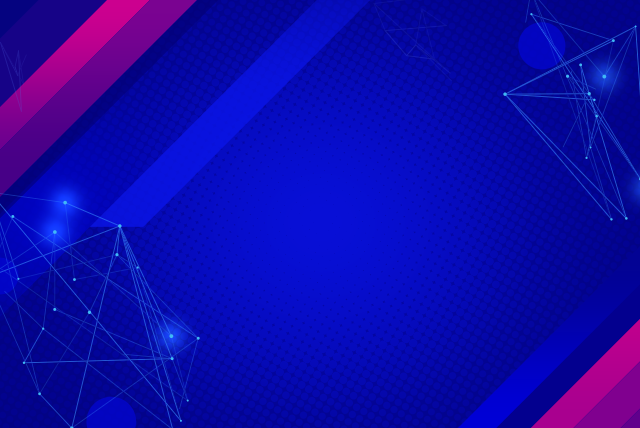
Reproduce this background procedurally as a Shadertoy shader.

```glsl
// Deep blue halftone backdrop with diagonal magenta bands and glowing corner networks.

// Antialiased coverage of a signed distance
float fill(float d) {
    return clamp(0.5 - d * iResolution.y, 0.0, 1.0);
}

// Diagonal stripe between two values of the diagonal coordinate
float band(float s, float from, float to) {
    return fill(0.707 * max(from - s, s - to));
}

vec2 hash2(float n) {
    vec3 q = fract(vec3(n) * vec3(0.1031, 0.1030, 0.0973));
    q += dot(q, q.yzx + 33.33);
    return fract((q.xx + q.yz) * q.zy);
}

float segment(vec2 p, vec2 a, vec2 b) {
    vec2 ab = b - a;
    return length(p - a - ab * clamp(dot(p - a, ab) / dot(ab, ab), 0.0, 1.0));
}

// Random node inside the triangle spanned from a corner
vec2 node(vec2 corner, vec2 reach, float n) {
    vec2 h = hash2(n);
    if (h.x + h.y > 1.15) h = 1.0 - h;
    return corner + reach * (h * 1.12 - 0.1);
}

// Web of linked nodes: x = lines, y = dots, z = glow
vec3 network(vec2 p, vec2 corner, vec2 reach, vec2 hub, float seed, int count) {
    vec3 web = vec3(0.0);
    vec2 a = hub;
    for (int i = 0; i < count; i++) {
        float n = seed + float(i) * 7.3;
        vec2 b = node(corner, reach, n);
        vec2 look = hash2(n + 211.0);
        float strength = mix(0.22, 0.75, look.x * look.x);
        web.x = max(web.x, strength * fill(segment(p, a, b) - 0.0010));
        if (i % 3 == 0)
            web.x = max(web.x, 0.6 * fill(segment(p, hub, b) - 0.0011));
        if (i % 2 == 0) {
            vec2 c = node(corner, reach, n + 29.2);
            web.x = max(web.x, 0.35 * fill(segment(p, b, c) - 0.0009));
        }
        float r = length(p - b);
        web.y = max(web.y, fill(r - mix(0.002, 0.0045, look.y)));
        web.z += step(0.78, look.y) * exp(-r * r * 900.0);
        a = b;
    }
    web.y = max(web.y, fill(length(p - hub) - 0.004));
    return web;
}

void mainImage(out vec4 fragColor, in vec2 fragCoord) {
    vec2 p = fragCoord / iResolution.y;
    float s = p.x + 1.0 - p.y; // grows from the top left to the lower right

    // Radial blue with bright halftone discs that shrink outward
    float r = length((p - vec2(0.75, 0.48)) * vec2(0.9, 1.0));
    float light = 1.0 - smoothstep(0.0, 0.75, r);
    vec3 gap = mix(vec3(0.01, 0.01, 0.52), vec3(0.02, 0.03, 0.70), light);
    vec3 disc = mix(vec3(0.01, 0.01, 0.56), vec3(0.03, 0.06, 0.84), light);
    vec2 cell = fract(mat2(0.86, 0.5, -0.5, 0.86) * p / 0.0195) - 0.5;
    float size = mix(0.72, 0.40, smoothstep(0.0, 0.55, r));
    vec3 col = mix(gap, disc, fill((length(cell) - size) * 0.0195));

    // Soft blue bands across the upper left
    float leftGlow = exp(-dot(p - vec2(0.10, 0.50), p - vec2(0.10, 0.50)) * 18.0);
    col = mix(col, vec3(0.0, 0.01, 0.80), 0.8 * leftGlow * band(s, 0.5, 0.74));
    float beam = band(s, 0.74, 0.865) * fill(0.47 - p.y);
    float beamFade = smoothstep(1.1, 0.75, p.y) * 0.5 + 0.3;
    col = mix(col, vec3(0.04, 0.08, 0.91), beam * beamFade);

    // Upper left magenta bands
    col = mix(col, vec3(0.02, 0.01, 0.50), band(s, -1.0, 0.25));
    col = mix(col, vec3(0.13, 0.01, 0.55), 0.6 * band(s, 0.09, 0.25));
    col = mix(col, vec3(0.01, 0.0, 0.46), 0.6 * band(s, 0.46, 0.51));
    float rise = smoothstep(0.6, 1.0, p.y);
    col = mix(col, mix(vec3(0.40, 0.0, 0.56), vec3(0.80, 0.0, 0.56), rise), band(s, 0.25, 0.35));
    col = mix(col, mix(vec3(0.28, 0.0, 0.53), vec3(0.48, 0.01, 0.57), rise), band(s, 0.35, 0.46));

    // Lower right bands
    float low = smoothstep(0.4, 0.0, p.y);
    col = mix(col, mix(vec3(0.01, 0.01, 0.58), vec3(0.0, 0.0, 0.84), low), band(s, 2.07, 2.16));
    col = mix(col, vec3(0.01, 0.0, 0.56), band(s, 2.16, 2.24));
    col = mix(col, mix(vec3(0.80, 0.0, 0.55), vec3(0.66, 0.0, 0.56), low), band(s, 2.24, 2.34));
    col = mix(col, vec3(0.50, 0.0, 0.56), band(s, 2.34, 2.45));
    col = mix(col, vec3(0.38, 0.0, 0.55), band(s, 2.45, 4.0));

    // Plain discs behind the networks
    float discs = fill(length(p - vec2(1.266, 0.893)) - 0.055);
    discs = max(discs, fill(length(p - vec2(0.26, 0.015)) - 0.058));
    discs = max(discs, fill(length(p - vec2(0.0, 0.355)) - 0.043));
    col = mix(col, vec3(0.01, 0.02, 0.82), 0.75 * discs);

    // Corner networks, then two faint ones along the top
    vec3 web = network(p, vec2(0.0), vec2(0.66, 0.64), vec2(0.28, 0.472), 3.0, 22);
    web += network(p, vec2(1.5, 1.0), vec2(-0.42, -0.60), vec2(1.18, 0.78), 57.0, 16);
    vec3 faint = network(p, vec2(1.05, 1.0), vec2(-0.20, -0.22), vec2(0.95, 0.87), 91.0, 7);
    faint += network(p, vec2(0.0, 0.74), vec2(0.14, 0.23), vec2(0.05, 0.74), 130.0, 5);
    col += vec3(0.08, 0.24, 0.30) * min(web.z, 1.0);
    col = mix(col, vec3(0.22, 0.55, 1.0), min(web.x, 1.0));
    col = mix(col, vec3(0.25, 0.72, 0.96), min(web.y, 1.0));
    col = mix(col, vec3(0.30, 0.40, 0.90), 0.4 * min(faint.x, 1.0));

    fragColor = vec4(col, 1.0);
}
```
